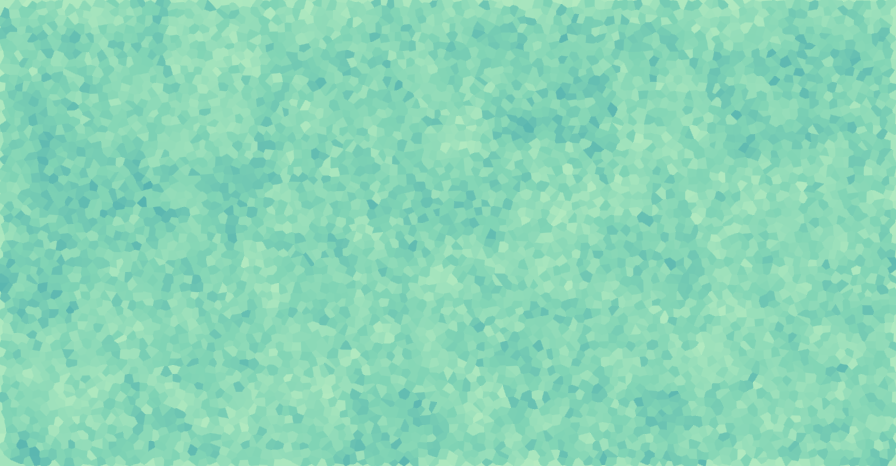
Give the GLSL for this texture, as a Shadertoy shader.

```glsl
vec2 hash2(vec2 p) {
    uvec2 v = uvec2(ivec2(p)) * 1664525u + 1013904223u;
    for (int i = 0; i < 2; i++) {
        v.x += v.y * 1664525u;
        v.y += v.x * 1664525u;
        v ^= v >> 16u;
    }
    return vec2(v & 65535u) / 65535.0;
}

float valueNoise(vec2 p) {
    vec2 i = floor(p), f = fract(p);
    f = f * f * (3.0 - 2.0 * f);
    return mix(mix(hash2(i).x, hash2(i + vec2(1, 0)).x, f.x),
               mix(hash2(i + vec2(0, 1)).x, hash2(i + vec2(1, 1)).x, f.x), f.y);
}

// Jittered site in a grid whose odd rows are shifted by half a cell
vec2 cellSite(vec2 cell) {
    return cell + vec2(0.5 * mod(cell.y, 2.0), 0.0) + 0.5 + 0.84 * (hash2(cell) - 0.5);
}

vec3 seaRamp(float shade) {
    vec3 teal = vec3(0.30, 0.67, 0.685);
    vec3 aqua = vec3(0.50, 0.83, 0.708);
    vec3 mint = vec3(0.68, 0.91, 0.75);
    return shade < 0.5 ? mix(teal, aqua, (shade - 0.3) / 0.2)
                       : mix(aqua, mint, (shade - 0.5) / 0.18);
}

vec3 cellColor(vec2 cell, vec2 extent) {
    vec2 site = cellSite(cell);

    // Near-normal grain plus soft clumps of two sizes
    vec2 grain = hash2(cell + 311.0) + hash2(cell + 727.0) - 1.0;
    float clumps = valueNoise(site / 2.7 + 40.0) + valueNoise(site / 8.0 + 90.0) - 1.0;
    float deviation = 1.42 * (grain.x + grain.y) + 2.0 * clumps;
    float shade = clamp(0.532 + 0.062 * deviation, 0.25, 0.69);

    // Pale rim of cells along the canvas border
    vec2 inset = min(site, extent - site);
    if (min(inset.x, inset.y) < 0.25) shade = mix(shade, 0.72, 0.75);
    return seaRamp(shade);
}

void mainImage(out vec4 fragColor, in vec2 fragCoord) {
    float scale = 56.0 / iResolution.y;
    vec2 p = fragCoord * scale;
    vec2 home = floor(p);

    // Two nearest sites
    float nearDist = 1e3, nextDist = 1e3;
    vec2 nearCell = home, nextCell = home;
    for (int y = -2; y <= 2; y++) {
        for (int x = -2; x <= 2; x++) {
            vec2 cell = home + vec2(x, y);
            vec2 d = cellSite(cell) - p;
            float dist = dot(d, d);
            if (dist < nearDist) {
                nextDist = nearDist;
                nextCell = nearCell;
                nearDist = dist;
                nearCell = cell;
            } else if (dist < nextDist) {
                nextDist = dist;
                nextCell = cell;
            }
        }
    }

    // Blend across the shared edge by the distance to it
    float gap = length(cellSite(nextCell) - cellSite(nearCell));
    float edge = (nextDist - nearDist) / (2.0 * max(gap, 0.01));
    float blend = 0.5 - 0.5 * smoothstep(0.0, 0.7 * scale, edge);
    vec2 extent = iResolution.xy * scale;
    vec3 color = mix(cellColor(nearCell, extent), cellColor(nextCell, extent), blend);
    fragColor = vec4(color, 1.0);
}
```
